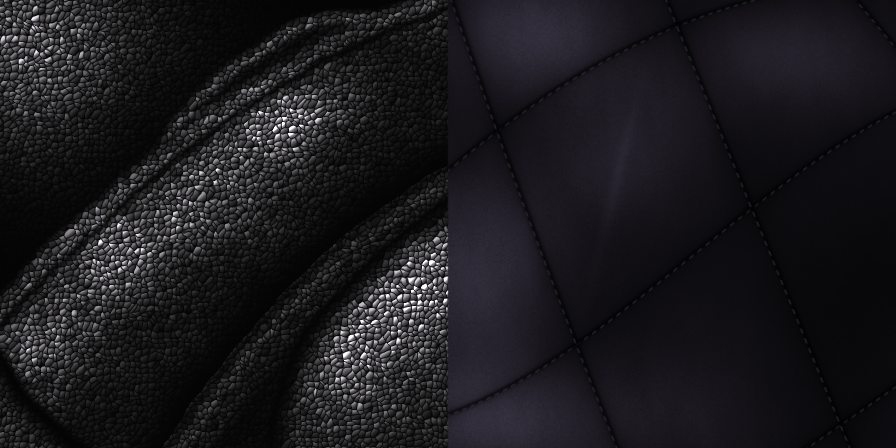
A WebGL 2 fragment shader for this texture:

```glsl
#version 300 es
precision highp float;
// Black grained leather folds on the left, dark violet quilted fabric on the right.
uniform vec2 u_resolution;
out vec4 fragColor;

const vec3 LEATHER_TINT = vec3(0.98, 0.96, 1.0);
const vec3 FABRIC_TINT = vec3(0.87, 0.79, 1.03);
const vec3 THREAD = vec3(0.2, 0.19, 0.26);

vec2 hash2(vec2 p) {
  vec3 q = fract(p.xyx * vec3(0.1031, 0.103, 0.0973));
  q += dot(q, q.yzx + 33.33);
  return fract((q.xx + q.yz) * q.zy);
}

// Layered sines, roughly -1 to 1
float waves(vec2 p) {
  float sum = 0.0, gain = 0.5;
  for (int i = 0; i < 4; i++) {
    sum += gain * sin(p.x + 1.7 * sin(p.y)) * cos(p.y * 0.9 - p.x * 0.3);
    p = mat2(1.5, 1.1, -1.1, 1.5) * p + 1.3;
    gain *= 0.6;
  }
  return sum;
}

// Cellular grain: x = gap to the cell border, y = cell random, z = tilt to the light
vec3 cells(vec2 p) {
  vec2 id = floor(p), nearest = vec2(0.0), key = vec2(0.0);
  float first = 9.0, second = 9.0;
  for (int j = -1; j <= 1; j++)
    for (int i = -1; i <= 1; i++) {
      vec2 cell = id + vec2(i, j);
      vec2 offset = p - cell - 0.1 - 0.8 * hash2(cell);
      float d = length(offset);
      if (d < first) { second = first; first = d; nearest = offset; key = cell; }
      else second = min(second, d);
    }
  return vec3(second - first, hash2(key + 57.0).x, dot(nearest, vec2(-0.6, 0.8)));
}

// Signed distance to the cubic y = k.x + k.y x + k.z x^2 + k.w x^3, positive above
float side(vec2 p, vec4 k) {
  float y = k.x + p.x * (k.y + p.x * (k.z + p.x * k.w));
  float slope = k.y + p.x * (2.0 * k.z + 3.0 * p.x * k.w);
  return (p.y - y) / sqrt(1.0 + slope * slope);
}

float ridge(float d, float width) { return exp(-d * d / (width * width)); }

float glow(vec2 p, vec2 center, vec2 radius) {
  vec2 q = (p - center) / radius;
  return exp(-dot(q, q));
}

vec3 leather(vec2 p) {
  vec2 w = p + 0.008 * vec2(waves(p * 14.0), waves(p.yx * 13.0 + 4.0));
  float seam = side(w, vec4(0.27, 1.1, -0.39, 0.0));
  float fold = side(w - vec2(0.365, 0.0), vec4(0.0, 1.5, -0.8, 0.0));
  float lower = side(w.yx, vec4(0.6, 0.0, 1.29, 0.0));
  float cuff = side(vec2(min(w.x, 0.3), w.y), vec4(0.22, -1.6, 2.6, 0.0));
  float strap = side(w - vec2(0.34, 0.0), vec4(0.67, 1.35, -1.5, 0.0));

  // Upper left bulge and the thin strap behind the main finger
  float light = 0.32 * glow(p, vec2(0.06, 0.9), vec2(0.18, 0.22));
  light += 0.07 * glow(p, vec2(0.28, 0.93), vec2(0.2, 0.14));
  float strapMask = smoothstep(0.32, 0.4, p.x) * smoothstep(0.012, 0.0, strap);
  light = mix(light, 0.03 + 0.2 * ridge(strap + 0.014, 0.014), strapMask);

  // Main finger with its stitched lip
  float body = 0.065 + 0.15 * ridge(seam + 0.11, 0.09) * smoothstep(1.0, 0.6, p.x);
  body += 0.2 * glow(p, vec2(0.22, 0.47), vec2(0.13, 0.09));
  body += 0.2 * glow(p, vec2(0.1, 0.25), vec2(0.09, 0.09));
  body += 0.17 * glow(p, vec2(0.6, 0.74), vec2(0.14, 0.09));
  body += 0.08 * glow(p, vec2(0.47, 0.53), vec2(0.16, 0.12));
  body += 0.1 * glow(p, vec2(0.95, 0.95), vec2(0.09, 0.06));
  body += 0.09 * ridge(seam - 0.025, 0.016);
  body *= 1.0 - 0.8 * ridge(seam, 0.009);
  body *= 1.0 + 0.5 * waves(p * 11.0 + 2.0);
  light = mix(light, body, smoothstep(0.06, 0.04, seam));
  light *= mix(1.0, smoothstep(0.0, 0.12, fold), step(0.0, fold));

  // Narrow piped strip, lower right finger and cuff
  float strip = 0.02 + 0.14 * ridge(fold + 0.035, 0.018) + 0.06 * ridge(fold + 0.075, 0.018);
  light = mix(light, strip, smoothstep(0.0, -0.015, fold));
  float finger = 0.12 + 0.3 * glow(p, vec2(0.94, 0.37), vec2(0.13, 0.16));
  finger += 0.22 * glow(p, vec2(0.78, 0.2), vec2(0.12, 0.15));
  finger *= 1.0 + 0.25 * waves(p * 9.0);
  light = mix(light, finger * smoothstep(-0.005, 0.08, lower), smoothstep(-0.012, 0.004, lower));
  light = mix(light, 0.14 * smoothstep(0.01, 0.07, -cuff), smoothstep(0.015, -0.01, cuff));

  // Pebbled grain and glints
  vec3 grain = cells(w * 76.0 + 0.6 * waves(p * 34.0));
  float plate = smoothstep(0.0, 0.35, grain.x);
  float shade = light * (0.25 + 0.75 * plate) * (0.65 + 0.6 * grain.y) * (1.0 + 1.3 * grain.z);
  shade += 3.0 * light * light * plate * grain.y * smoothstep(-0.1, 0.4, grain.z);
  return LEATHER_TINT * (0.017 + max(shade, 0.0));
}

// Adds a shaded groove and dashed thread; along runs down the seam
vec3 sew(vec3 color, float d, float along, float px) {
  color *= 1.0 - 0.35 * exp(-abs(d) / 0.025) - 0.4 * ridge(d, 0.006);
  float dash = smoothstep(0.15, 0.35, abs(fract(along * 46.0) - 0.5));
  float thread = smoothstep(0.0018 + px, 0.0018 - px, abs(d + 0.003));
  return mix(color, THREAD, 0.6 * dash * thread);
}

vec3 fabric(vec2 p, float px) {
  vec2 q = p - vec2(1.0, 0.0);
  float light = 0.062 + 0.15 * glow(q, vec2(0.06, 0.42), vec2(0.19, 0.22));
  light += 0.15 * glow(q, vec2(0.2, 0.93), vec2(0.2, 0.14));
  light += 0.15 * glow(q, vec2(0.08, 0.07), vec2(0.26, 0.13));
  light += 0.06 * glow(q, vec2(0.5, 0.08), vec2(0.2, 0.14));
  light += 0.09 * glow(q, vec2(0.4, 0.68), vec2(0.17, 0.19));
  light += 0.09 * glow(q, vec2(0.78, 0.87), vec2(0.22, 0.13));
  light -= 0.025 * glow(q, vec2(0.9, 0.35), vec2(0.22, 0.25));
  float crease = q.x - 0.33 - 0.24 * (q.y - 0.4);
  light += 0.03 * ridge(crease, 0.014) * ridge(q.y - 0.6, 0.2);
  light *= 1.0 + 0.2 * waves(q * vec2(9.0, 5.0)) + 0.1 * (hash2(floor(q * 256.0)).x - 0.5);
  vec3 color = FABRIC_TINT * light;

  // Rising curved seams, then the steep ones crossing them
  color = sew(color, side(q, vec4(0.622, 0.85, -0.43, 0.0)), q.x * 1.15, px);
  color = sew(color, side(q, vec4(0.076, 0.357, 0.81, -0.49)), q.x * 1.2, px);
  color = sew(color, side(q, vec4(-0.55, 0.69, 0.0, 0.0)), q.x * 1.2, px);
  color = sew(color, side(q.yx, vec4(0.38, -0.4, 0.03, 0.0)), q.y, px);
  color = sew(color, side(q.yx, vec4(0.9, -0.41, 0.0, 0.0)), q.y, px);
  return sew(color, side(q.yx, vec4(1.744, -0.83, 0.0, 0.0)), q.y * 1.3, px);
}

void main() {
  float px = 1.0 / u_resolution.y;
  vec2 p = gl_FragCoord.xy * px;
  float split = smoothstep(1.0 - px, 1.0 + px, p.x);
  fragColor = vec4(mix(leather(p), fabric(p, px), split), 1.0);
}
```
